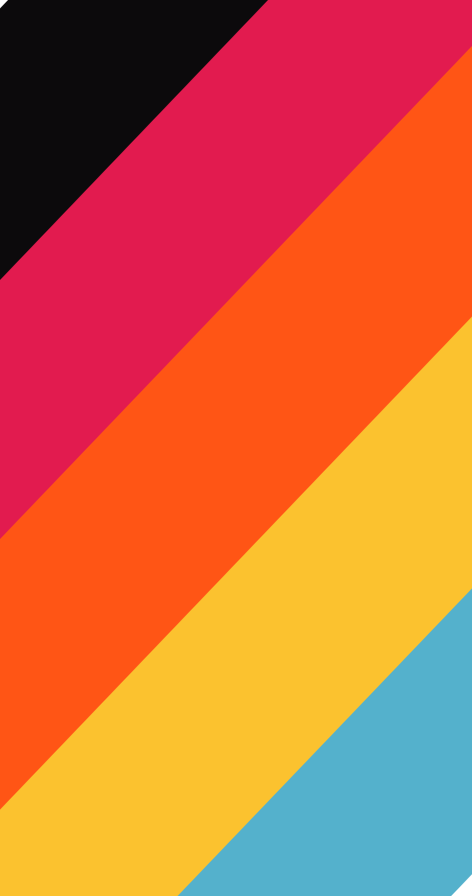
This background is drawn by a WebGL 1 fragment shader. Its source:

```glsl
precision highp float;
// Five broad flat bands run diagonally from the top-left to the bottom-right,
// with small white corners outside them. One slanted coordinate orders the
// bands, and each colour is laid over the last past its own smoothed edge.

uniform vec2 u_resolution;

// Rise of the band edges per unit of horizontal run
#define SLOPE 1.0446
// Where each band starts, in canvas heights down the left side
#define BLACK_START 0.0094
#define CRIMSON_START 0.3125
#define ORANGE_START 0.6016
#define YELLOW_START 0.9036
#define BLUE_START 1.2070
#define BLUE_END 1.5260

const vec3 WHITE   = vec3(1.0);
const vec3 BLACK   = vec3(0.047, 0.039, 0.047);
const vec3 CRIMSON = vec3(0.886, 0.106, 0.310);
const vec3 ORANGE  = vec3(1.000, 0.333, 0.082);
const vec3 YELLOW  = vec3(0.984, 0.761, 0.184);
const vec3 BLUE    = vec3(0.329, 0.694, 0.800);

// Covers the base with a band colour beyond the given start
vec3 layBand(vec3 base, vec3 band, float start, float depth, float softness) {
  return mix(base, band, smoothstep(-softness, softness, depth - start));
}

void main() {
  vec2 p = gl_FragCoord.xy / u_resolution.y;

  // Slanted depth: zero at the top-left, growing to the bottom-right
  float depth = 1.0 - p.y + SLOPE * p.x;

  // Edge softness of about one pixel, measured across the slant
  float softness = 0.7 * length(vec2(SLOPE, 1.0)) / u_resolution.y;

  // Bands in order of depth
  vec3 color = WHITE;
  color = layBand(color, BLACK, BLACK_START, depth, softness);
  color = layBand(color, CRIMSON, CRIMSON_START, depth, softness);
  color = layBand(color, ORANGE, ORANGE_START, depth, softness);
  color = layBand(color, YELLOW, YELLOW_START, depth, softness);
  color = layBand(color, BLUE, BLUE_START, depth, softness);
  color = layBand(color, WHITE, BLUE_END, depth, softness);

  gl_FragColor = vec4(color, 1.0);
}
```
